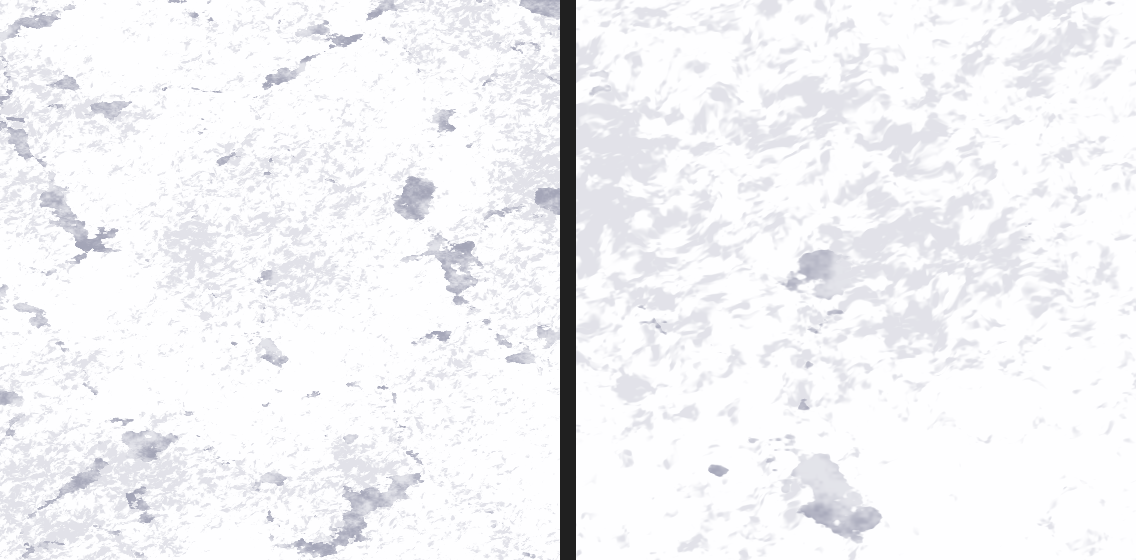
Left: the whole. Right: its middle third, enlarged.
Give the GLSL for this texture, as a Shadertoy shader.

```glsl
// White marble with broken grey-violet veins, worn patches and fine speckle.

const vec3 PAPER = vec3(0.995, 0.995, 1.0);
const vec3 INK = vec3(0.70, 0.705, 0.765);

float hash(vec2 p) {
    vec3 q = fract(vec3(p.xyx) * 0.1031);
    q += dot(q, q.yzx + 33.33);
    return fract((q.x + q.y) * q.z);
}

vec2 hash2(vec2 p) {
    return vec2(hash(p), hash(p + 71.7));
}

float noise(vec2 p) {
    vec2 i = floor(p), f = fract(p);
    f = f * f * (3.0 - 2.0 * f);
    return mix(mix(hash(i), hash(i + vec2(1, 0)), f.x),
               mix(hash(i + vec2(0, 1)), hash(i + vec2(1, 1)), f.x), f.y);
}

// Layered noise, normalised to 0..1
float fbm(vec2 p, int octaves, float gain) {
    float sum = 0.0, total = 0.0, weight = 1.0;
    for (int k = 0; k < octaves; k++) {
        sum += weight * noise(p);
        total += weight;
        weight *= gain;
        p = p * 2.03 + vec2(17.3, 9.1);
    }
    return sum / total;
}

// Distance to the nearest border between scattered cells
float cellBorder(vec2 p) {
    vec2 cell = floor(p), nearest = vec2(0.0);
    float best = 1e3, border = 1e3;
    for (int y = -1; y <= 1; y++)
    for (int x = -1; x <= 1; x++) {
        vec2 id = cell + vec2(x, y);
        vec2 r = id + hash2(id) - p;
        if (dot(r, r) < best) { best = dot(r, r); nearest = r; }
    }
    for (int y = -2; y <= 2; y++)
    for (int x = -2; x <= 2; x++) {
        vec2 id = cell + vec2(x, y);
        vec2 r = id + hash2(id) - p;
        vec2 between = r - nearest;
        if (dot(between, between) > 1e-5)
            border = min(border, dot(0.5 * (r + nearest), normalize(between)));
    }
    return border;
}

vec2 warp(vec2 uv, float scale, float amount) {
    vec2 p = uv * scale;
    return uv + amount * (vec2(fbm(p + 3.7, 4, 0.5), fbm(p + 41.2, 4, 0.5)) - 0.5);
}

// Vein network whose width swells and vanishes along its length
float veinMask(vec2 uv, float border, float ragged) {
    float swell = fbm(uv * vec2(6.0, 8.0) + 23.0, 4, 0.5);
    float halfWidth = 0.09 * smoothstep(0.48, 0.78, swell) - 0.02;
    return smoothstep(-0.006, 0.008, halfWidth + 0.17 * ragged - border);
}

// Solid worn islands lying close to the veins
float patchMask(vec2 uv, float border, float ragged) {
    float island = fbm(uv * vec2(8.0, 14.0) + 57.0, 3, 0.45);
    return smoothstep(0.695, 0.715, island + 0.2 * ragged - 0.4 * border);
}

// Pale crumbs gathered into clouds, with clear ground between
float speckle(vec2 uv, float border) {
    vec2 sheared = vec2(uv.x + 0.25 * uv.y, uv.y - 0.3 * uv.x);
    float grain = fbm(warp(sheared, 30.0, 0.02) * vec2(85.0, 130.0), 3, 0.75);
    float cloud = fbm(warp(uv, 5.0, 0.1) * vec2(5.0, 6.5) + 11.0, 5, 0.58);
    float density = grain + 1.05 * (cloud - 0.5) + 0.07 * exp(-9.0 * border);
    return smoothstep(0.56, 0.78, density);
}

void mainImage(out vec4 fragColor, in vec2 fragCoord) {
    vec2 uv = fragCoord / iResolution.y;

    // Shared shapes
    vec2 bent = warp(warp(uv, 5.0, 0.2), 28.0, 0.025);
    float border = cellBorder(bent * vec2(2.5, 4.0) + vec2(5.0, 2.0));
    float ragged = fbm(uv * vec2(48.0, 80.0), 4, 0.6) - 0.5;

    // Tone of the solid areas, mottled inside
    float solid = max(veinMask(uv, border, ragged), patchMask(uv, border, ragged));
    float mottle = fbm(uv * vec2(22.0, 32.0) + 83.0, 5, 0.75);
    float solidTone = mix(0.35, 1.2, smoothstep(0.25, 0.75, mottle));

    // Combine pale speckle and solid areas
    float tone = max(0.37 * speckle(uv, border), solid * solidTone);
    fragColor = vec4(mix(PAPER, INK, tone), 1.0);
}
```
